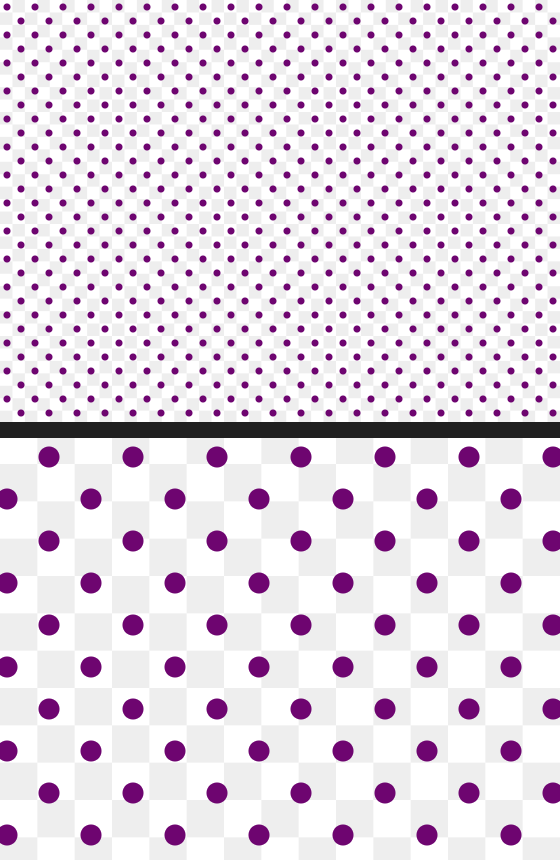
Top: the whole. Bottom: its middle third, enlarged.
This pattern is drawn by a WebGL 2 fragment shader. Its source:

```glsl
#version 300 es
precision highp float;
// Staggered purple polka dots over a fine white and pale grey checkerboard.

uniform vec2 u_resolution;
out vec4 fragColor;

// Counts are per canvas width; both grids start at the top left corner.
const float DOTS_ACROSS = 20.0;
const float CHECKS_ACROSS = 45.0;
const float DOT_RADIUS = 0.125;   // in units of the dot spacing
const vec2 FIRST_DOT = vec2(0.25);
const vec2 SECOND_DOT = vec2(0.75);

const vec3 WHITE = vec3(1.0);
const vec3 PALE_GREY = vec3(0.933);
const vec3 PURPLE = vec3(0.43, 0.02, 0.44);

// Smoothed square wave: +1 on even cells, -1 on odd cells.
vec2 squareWave(vec2 q, float pixel) {
    vec2 fromEvenCentre = abs(mod(q + 0.5, 2.0) - 1.0);
    return clamp((0.5 - fromEvenCentre) * 2.0 / pixel, -1.0, 1.0);
}

vec3 checkerboard(vec2 p, float pixel) {
    vec2 wave = squareWave(p * CHECKS_ACROSS, pixel * CHECKS_ACROSS);
    return mix(PALE_GREY, WHITE, 0.5 + 0.5 * wave.x * wave.y);
}

// Coverage of the two dots that make up each square repeat.
float dotCoverage(vec2 p, float pixel) {
    vec2 cell = fract(p * DOTS_ACROSS);
    float dist = min(length(cell - FIRST_DOT), length(cell - SECOND_DOT));
    float edge = pixel * DOTS_ACROSS;
    return clamp(0.5 - (dist - DOT_RADIUS) / edge, 0.0, 1.0);
}

void main() {
    // Canvas width is one unit, y runs down from the top edge.
    float pixel = 1.0 / u_resolution.x;
    vec2 p = vec2(gl_FragCoord.x, u_resolution.y - gl_FragCoord.y) * pixel;

    vec3 color = checkerboard(p, pixel);
    color = mix(color, PURPLE, dotCoverage(p, pixel));
    fragColor = vec4(color, 1.0);
}
```
